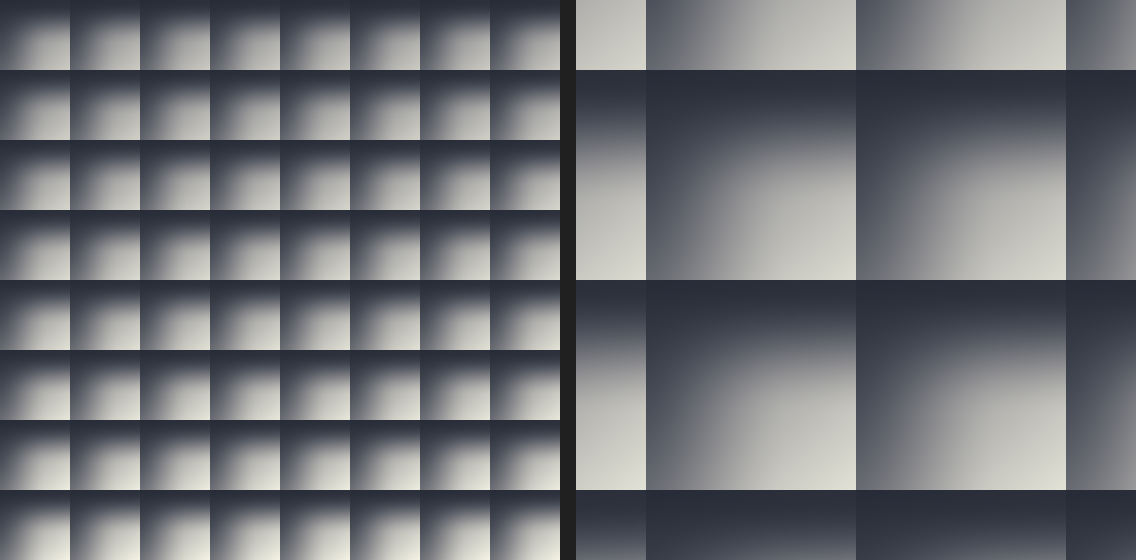
Left: the whole. Right: its middle third, enlarged.
Reproduce this pattern procedurally as a Shadertoy shader.

```glsl
// An 8 by 8 grid of square tiles, each shaded from dark slate (top left) to
// warm cream (bottom right) with a soft rounded shoulder of light.
// A tone is built from ramps per tile, lifted row by row, then coloured.

const float TILES = 8.0;           // repeats across and down
const float BASE_TONE = 0.16;      // darkest tone, along the top of a tile
const float FALL_LIGHT = 0.26;     // light gained down the left side
const float GLOW_LIGHT = 0.47;     // light gained towards the lower right
const vec2 SHOULDER = vec2(0.05, 0.65); // depth where the glow fades in
const float GLOW_REACH = 0.70;     // width of the glow's fade from the left
const float TOP_ROW_GAIN = 0.87;   // light strength in the top row
const float BOTTOM_ROW_GAIN = 1.08;
const float TILE_JITTER = 0.012;   // slight change from tile to tile
const int SUBSAMPLES = 2;          // per axis, smooths the tile edges

const vec3 INK = vec3(0.150, 0.170, 0.215);
const vec3 SLATE = vec3(0.290, 0.310, 0.350);
const vec3 GRAY = vec3(0.560, 0.560, 0.570);
const vec3 CREAM = vec3(0.950, 0.945, 0.890);

float hash(vec2 p) {
    vec3 q = fract(vec3(p.xyx) * 0.1031);
    q += dot(q, q.yzx + 33.33);
    return fract((q.x + q.y) * q.z);
}

// Tone at a point; x runs right and y runs down, both 0 to 1
float tileTone(vec2 p) {
    vec2 tile = clamp(floor(p * TILES), 0.0, TILES - 1.0);
    vec2 q = clamp(p * TILES - tile, 0.0, 1.0);
    float jitter = (hash(tile) - 0.5) * 2.0 * TILE_JITTER;

    float fall = FALL_LIGHT * pow(q.y, 1.2);
    float across = mix(q.x, smoothstep(0.0, GLOW_REACH, q.x + jitter), 0.5);
    float down = smoothstep(SHOULDER.x, SHOULDER.y, q.y + jitter);
    float topSheen = 0.02 * q.x * (1.0 - q.y);

    float gain = mix(TOP_ROW_GAIN, BOTTOM_ROW_GAIN, tile.y / (TILES - 1.0));
    return BASE_TONE + topSheen + gain * (fall + GLOW_LIGHT * across * down);
}

// Four-stop colour ramp
vec3 toneColor(float tone) {
    vec3 color = mix(INK, SLATE, clamp((tone - 0.16) / 0.15, 0.0, 1.0));
    color = mix(color, GRAY, clamp((tone - 0.31) / 0.25, 0.0, 1.0));
    return mix(color, CREAM, clamp((tone - 0.56) / 0.38, 0.0, 1.0));
}

void mainImage(out vec4 fragColor, in vec2 fragCoord) {
    vec3 sum = vec3(0.0);
    for (int j = 0; j < SUBSAMPLES; j++) {
        for (int i = 0; i < SUBSAMPLES; i++) {
            vec2 offset = (vec2(i, j) + 0.5) / float(SUBSAMPLES) - 0.5;
            vec2 uv = (fragCoord + offset) / iResolution.xy;
            sum += toneColor(tileTone(vec2(uv.x, 1.0 - uv.y)));
        }
    }
    fragColor = vec4(sum / float(SUBSAMPLES * SUBSAMPLES), 1.0);
}
```
